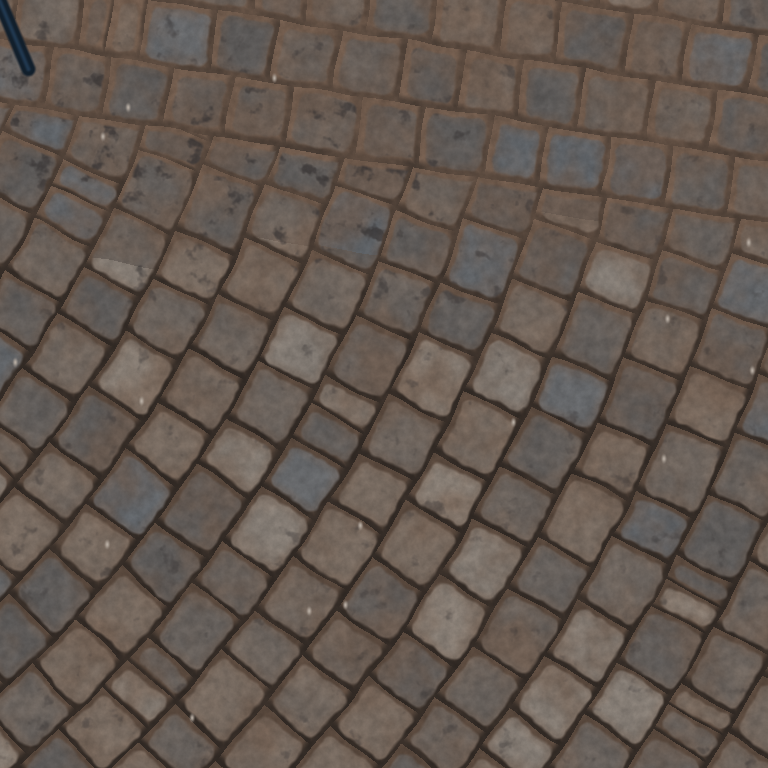
Give the GLSL for this texture, as a Shadertoy shader.

```glsl
const vec2  ARC_CENTER = vec2(-1.117, 1.310);
const float ARC_PHASE = 0.2;
const vec2  ARC_PITCH = vec2(0.0859, 0.0835);   // across, along a course
const vec2  ROW_PITCH = vec2(0.0810, 0.0825);
const float ROW_TILT = 0.157;
const vec2  ROW_START = vec2(0.0, 0.867);       // left end of the border
const float ARC_GAP = 0.0048, ROW_GAP = 0.0070; // half joint widths
const float CORNER = 0.011, SOFTNESS = 0.0018;
const float JITTER = 0.22, SPLIT_CHANCE = 0.06;

const vec3 WARM = vec3(0.465, 0.415, 0.375);
const vec3 COOL = vec3(0.360, 0.350, 0.345);
const vec3 PALE = vec3(0.550, 0.515, 0.480);
const vec3 BLUE = vec3(0.370, 0.400, 0.430);
const vec3 DIRT = vec3(0.425, 0.345, 0.290);
const vec3 CRACK = vec3(0.190, 0.160, 0.140);
const vec3 STAIN = vec3(0.215, 0.200, 0.200);
const vec3 CHIP = vec3(0.720, 0.680, 0.640);
const vec3 BAR = vec3(0.070, 0.120, 0.170);

struct Stone { vec2 local; vec2 halfSize; vec2 id; };

float hash(vec2 c) {
    vec3 q = fract(c.xyx * 0.1031);
    q += dot(q, q.yzx + 33.33);
    return fract((q.x + q.y) * q.z);
}

float corner(vec2 cell, vec2 f) {
    float a = 6.2832 * hash(cell);
    return dot(vec2(cos(a), sin(a)), f);
}

float gradientNoise(vec2 p) {
    vec2 i = floor(p), f = fract(p), e = vec2(1.0, 0.0);
    vec2 u = f * f * f * (f * (f * 6.0 - 15.0) + 10.0);
    return mix(mix(corner(i, f), corner(i + e, f - e), u.x),
               mix(corner(i + e.yx, f - e.yx), corner(i + 1.0, f - 1.0), u.x), u.y);
}

float fbm(vec2 p) {
    float sum = 0.0, amp = 0.7;
    for (int i = 0; i < 4; i++) {
        sum += amp * gradientNoise(p);
        p = mat2(1.6, 1.2, -1.2, 1.6) * p + 17.0;
        amp *= 0.55;
    }
    return sum;
}

float jointAt(float i, float lane) {
    return i + JITTER * (hash(vec2(i, lane)) - 0.5);
}

// Cuts a course into stones of uneven length, a few of them halved
Stone cutStone(float across, float along, float lane, vec2 pitch) {
    float i = floor(along);
    if (along < jointAt(i, lane)) i -= 1.0;
    else if (along >= jointAt(i + 1.0, lane)) i += 1.0;
    float a = jointAt(i, lane), b = jointAt(i + 1.0, lane);
    if (hash(vec2(i, lane) + 71.0) < SPLIT_CHANCE) {
        float middle = mix(a, b, 0.45);
        if (along < middle) b = middle;
        else { a = middle; i += 0.5; }
    }
    return Stone(vec2(across, along - 0.5 * (a + b)) * pitch,
                 0.5 * vec2(1.0, b - a) * pitch, vec2(i, lane));
}

// Straight courses above the border
Stone rowStone(vec2 uv) {
    float v = uv.y / ROW_PITCH.x, row = floor(v);
    return cutStone(0.5 - fract(v), uv.x / ROW_PITCH.y + 0.38 + 0.5 * row, row + 100.0, ROW_PITCH);
}

// Concentric courses, each starting at the border
Stone arcStone(vec2 p, vec2 normal) {
    vec2 q = p - ARC_CENTER;
    float lanePos = length(q) / ARC_PITCH.x - ARC_PHASE, lane = floor(lanePos);
    float radius = (lane + 0.5 + ARC_PHASE) * ARC_PITCH.x;
    float start = atan(normal.y, normal.x) - acos(-dot(ARC_CENTER - ROW_START, normal) / radius);
    float along = (start - atan(q.y, q.x)) * radius / ARC_PITCH.y;
    return cutStone(fract(lanePos) - 0.5, along + 0.15 + 0.4 * hash(vec2(lane, 9.0)), lane, ARC_PITCH);
}

float roundedBox(vec2 p, vec2 b, float r) {
    vec2 q = abs(p) - b + r;
    return length(max(q, 0.0)) + min(max(q.x, q.y), 0.0) - r;
}

void mainImage(out vec4 fragColor, in vec2 fragCoord) {
    vec2 p = fragCoord / iResolution.y;
    float soft = SOFTNESS + 0.5 / iResolution.y;
    vec2 w = p + 0.005 * vec2(gradientNoise(p * 16.0), gradientNoise(p * 16.0 + 40.0));
    vec2 normal = vec2(sin(ROW_TILT), cos(ROW_TILT));
    vec2 uv = vec2(dot(w - ROW_START, vec2(normal.y, -normal.x)), dot(w - ROW_START, normal));
    bool isRow = uv.y > 0.0;
    Stone s;
    if (isRow) s = rowStone(uv); else s = arcStone(w, normal);

    // Stone outline, slightly turned and chipped
    float tone = hash(s.id + 3.0), kind = hash(s.id + 27.0);
    float gap = (isRow ? ROW_GAP : ARC_GAP) + 0.002 * hash(s.id + 51.0);
    float turn = 0.09 * (hash(s.id + 13.0) - 0.5);
    vec2 local = s.local + turn * vec2(-s.local.y, s.local.x);
    float d = roundedBox(local, s.halfSize - gap, CORNER);
    if (!isRow) d = max(d, uv.y + ROW_GAP);
    d += 0.003 * gradientNoise(p * 70.0);
    float mask = 1.0 - smoothstep(-soft, soft, d);

    // Stone faces: tone, dust, stains and grain
    float upper = smoothstep(-0.35, 0.05, uv.y);
    float cloud = fbm(p * 18.0), grain = fbm(p * 75.0);
    vec3 face = mix(COOL, WARM, clamp(tone * 1.15 - 0.25 * upper + 0.4 * cloud, 0.0, 1.0));
    face = mix(face, PALE, 0.75 * step(0.83 + 0.12 * upper, kind));
    face = mix(face, BLUE, 0.7 * step(kind, 0.08 + 0.10 * upper));
    float dust = smoothstep(-0.15, 0.5, fbm(p * 9.0 + 60.0) + 0.15 * upper);
    face = mix(face, DIRT, 0.65 * dust + 0.3 * smoothstep(-0.014, 0.0, d) * (1.0 - dust));
    float band = exp(-pow((uv.y + 0.03) / 0.14, 2.0)) * (1.0 - smoothstep(0.45, 0.8, p.x));
    float stain = smoothstep(0.25, 0.5, fbm(p * 25.0 + 90.0) + 0.13 * band);
    face = mix(face, STAIN, stain * (0.4 + 0.35 * band));

    // Joints: earth with a shadow at the lower right of each stone
    vec2 side = s.local / s.halfSize;
    float shadow = smoothstep(0.65, 0.92, max(side.x, side.y));
    float depth = clamp(mix(0.95, 0.4, upper) + 0.5 * cloud, 0.1, 1.0);
    vec3 joint = mix(DIRT * mix(0.82, 1.03, upper), CRACK, shadow * depth);
    vec3 color = mix(joint, face, mask) * (1.0 + 0.17 * grain + 0.08 * cloud);

    // Scattered pale chips
    vec2 cell = floor(p * 26.0);
    vec2 spot = 0.2 + 0.6 * vec2(hash(cell + 5.0), hash(cell + 8.0));
    float chip = length((fract(p * 26.0) - spot) * vec2(1.0, 0.6)) / 26.0 - 0.0022;
    color = mix(color, CHIP, step(0.965, hash(cell + 31.0)) * (1.0 - smoothstep(-soft, soft, chip)));

    // Dark bar lying in the upper left corner
    vec2 a = p - vec2(0.0, 0.998), b = vec2(0.037, -0.088);
    float bar = length(a - b * clamp(dot(a, b) / dot(b, b), -1.0, 1.0)) - 0.009;
    vec3 barColor = BAR * (1.0 + 0.8 * smoothstep(-0.004, -0.009, bar));
    color = mix(color, barColor, 1.0 - smoothstep(-soft, soft, bar));
    fragColor = vec4(color, 1.0);
}
```
